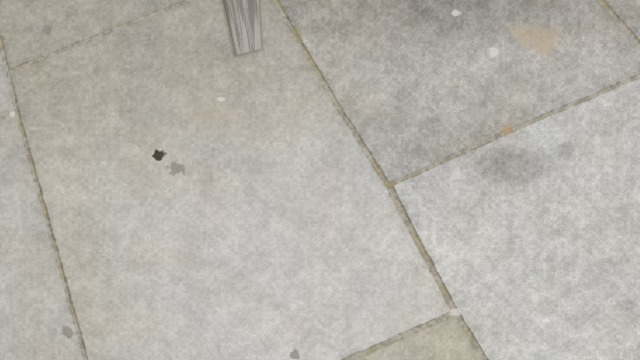
Write a WebGL 1 fragment shader that draws this texture.

```glsl
precision highp float;
// Weathered stone paving with worn joints, stains, pale flecks and the foot of a wooden post.
uniform vec2 u_resolution;

float hash(vec2 p) {
  return fract(sin(dot(p, vec2(127.1, 311.7))) * 43758.5453);
}

float noise(vec2 p) {
  vec2 i = floor(p), f = fract(p);
  f = f * f * (3.0 - 2.0 * f);
  return mix(mix(hash(i), hash(i + vec2(1.0, 0.0)), f.x),
             mix(hash(i + vec2(0.0, 1.0)), hash(i + 1.0), f.x), f.y);
}

float fbm(vec2 p) {
  float sum = 0.0, amp = 0.5;
  for (int i = 0; i < 5; i++) {
    sum += amp * noise(p);
    p = mat2(1.6, 1.2, -1.2, 1.6) * p + 7.3;
    amp *= 0.5;
  }
  return sum;
}

float segment(vec2 p, vec2 a, vec2 b) {
  vec2 d = b - a;
  return length(p - a - d * clamp(dot(p - a, d) / dot(d, d), 0.0, 1.0));
}

// Soft elliptical falloff, one at the centre.
float glow(vec2 p, vec2 c, vec2 r) {
  vec2 q = (p - c) / r;
  return exp(-dot(q, q));
}

// Slightly uneven spot.
float spot(vec2 p, vec2 c, vec2 r) {
  float d = length((p - c) / r) + 0.8 * (noise(p * 24.0) - 0.5);
  return 1.0 - smoothstep(0.6, 1.15, d);
}

// Distance to the nearest joint, less its half width.
float joints(vec2 p) {
  float d = segment(p, vec2(3.26, -0.1), vec2(3.62, 0.55)) - 0.036;
  d = min(d, segment(p, vec2(3.62, 0.55), vec2(4.16, 1.44)) - 0.036);
  d = min(d, segment(p, vec2(4.16, 1.44), vec2(4.66, 2.22)) - 0.04);
  d = min(d, segment(p, vec2(4.66, 2.22), vec2(5.45, 3.72)) - 0.044);
  d = min(d, segment(p, vec2(5.45, 3.72), vec2(5.87, 4.4)) - 0.04);
  d = min(d, segment(p, vec2(4.68, 2.22), vec2(6.1, 1.58)) - 0.026);
  d = min(d, segment(p, vec2(6.1, 1.58), vec2(7.75, 0.88)) - 0.026);
  d = min(d, segment(p, vec2(4.1, 4.35), vec2(5.45, 3.76)) - 0.036);
  d = min(d, segment(p, vec2(0.0, 0.45), vec2(0.24, 1.45)) - 0.03);
  d = min(d, segment(p, vec2(0.24, 1.45), vec2(1.06, 4.4)) - 0.03);
  d = min(d, segment(p, vec2(0.12, 0.85), vec2(2.32, -0.02)) - 0.02);
  d = min(d, segment(p, vec2(7.17, -0.05), vec2(7.66, 0.5)) - 0.034);
  return min(d, segment(p, vec2(-0.1, 1.45), vec2(0.2, 1.35)) - 0.016);
}

void main() {
  // Height spans 4.32 units, y runs downwards.
  vec2 p = vec2(gl_FragCoord.x, u_resolution.y - gl_FragCoord.y) * 4.32 / u_resolution.y;
  float px = 4.32 / u_resolution.y;
  float cloud = fbm(p * 1.7), mottle = fbm(p * 6.0 + 20.0), grain = fbm(p * 24.0);

  // Slabs
  float right = smoothstep(-0.03, 0.03, p.x - 3.31 - 0.58 * p.y);
  float low = smoothstep(-0.03, 0.03, p.y - 2.22 + 0.44 * (p.x - 4.68));
  float corner = smoothstep(-0.03, 0.03, p.y - 3.76 + 0.437 * (p.x - 5.45)) * (1.0 - right);
  float left = smoothstep(-0.03, 0.03, 0.24 + 0.278 * (p.y - 1.45) - p.x);
  vec3 stone = mix(vec3(0.66, 0.643, 0.602), vec3(0.762, 0.753, 0.735),
                   smoothstep(0.2, 2.9, p.y + 0.25 * (p.x - 2.5)));
  stone = mix(stone, vec3(0.705, 0.687, 0.635), 0.75 * glow(p, vec2(0.9, 3.5), vec2(0.7, 1.5)));
  stone = mix(stone, vec3(0.71, 0.70, 0.675), 0.8 * left);
  vec3 upper = mix(vec3(0.64, 0.627, 0.60), vec3(0.705, 0.694, 0.668), smoothstep(0.0, 1.0, p.y));
  stone = mix(stone, mix(upper, vec3(0.757, 0.752, 0.737), low), right);
  stone = mix(stone, vec3(0.70, 0.685, 0.63), corner * step(3.9, p.x));

  // Weathering
  float rough = mix(0.85, 1.15, right);
  stone += rough * (0.07 * (cloud - 0.48) + 0.11 * (mottle - 0.48) + 0.14 * (grain - 0.48));
  stone += 0.045 * rough * (noise(p * 62.0) - 0.5);
  stone += vec3(0.01, 0.0, -0.02) * (noise(p * 2.3 + 31.0) - 0.4);
  vec2 bend = p + 0.15 * vec2(mottle, cloud);
  float scratch = 1.0 - smoothstep(0.0, 0.05, abs(noise(bend * vec2(9.0, 13.0)) - 0.5));
  scratch += 1.0 - smoothstep(0.0, 0.07, abs(noise(bend * vec2(17.0, 12.0) + 5.0) - 0.5));
  stone += 0.08 * rough * scratch * (noise(p * 8.0 + 4.0) - 0.45);
  float damp = glow(p, vec2(6.15, 1.98), vec2(0.5, 0.26)) + 0.6 * glow(p, vec2(6.8, 1.78), vec2(0.13));
  stone -= 0.11 * low * right * smoothstep(0.15, 0.75, damp + 0.8 * (mottle - 0.5));
  stone -= 0.06 * right * (1.0 - low) * glow(p, vec2(5.3, 0.0), vec2(1.3, 0.4));
  stone -= 0.045 * right * (1.0 - low) * glow(p, vec2(4.9, 1.65), vec2(0.45, 0.4));
  stone -= 0.04 * glow(p, vec2(3.0, 0.65), vec2(0.4, 0.2));
  float rust = glow(p, vec2(6.4, 0.42), vec2(0.36, 0.16)) + 0.7 * glow(p, vec2(6.55, 0.6), vec2(0.12));
  stone = mix(stone, vec3(0.73, 0.66, 0.55), 0.6 * smoothstep(0.3, 1.0, rust + 1.1 * (mottle - 0.5)));
  stone = mix(stone, vec3(0.71, 0.65, 0.57), 0.35 * glow(p, vec2(2.55, 1.38), vec2(0.42, 0.17)));

  // Joints: pale mortar, a continuous dark lip, a trace of moss
  vec2 ragged = p + 0.014 * (vec2(noise(p * 8.0), noise(p * 8.0 + 9.0)) - 0.5);
  float seam = joints(ragged) + 0.01 * (grain - 0.5);
  float lip = joints(ragged + vec2(0.02, -0.012));
  stone -= 0.03 * exp(-max(seam, 0.0) * 18.0);
  vec3 grout = mix(vec3(0.57, 0.545, 0.495), vec3(0.69, 0.67, 0.615), smoothstep(0.2, 0.7, grain));
  grout = mix(grout, vec3(0.62, 0.59, 0.46), 0.5 * smoothstep(0.5, 0.8, noise(p * 4.0 + 2.0)));
  grout -= 0.12 * smoothstep(-0.014, 0.008, lip) * (0.6 + 0.4 * noise(p * 5.0));
  vec3 col = mix(stone, grout, 0.95 * (1.0 - smoothstep(-px, px, seam)));
  float moss = spot(p, vec2(3.57, 0.42), vec2(0.06, 0.12)) + spot(p, vec2(4.66, 2.21), vec2(0.07, 0.06));
  col = mix(col, vec3(0.58, 0.55, 0.38), 0.5 * moss);

  // Hole, dark marks and pale flecks
  col = mix(col, vec3(0.25, 0.24, 0.19), 0.9 * spot(p, vec2(1.92, 1.86), vec2(0.085, 0.065)));
  float marks = spot(p, vec2(2.12, 2.02), vec2(0.1, 0.08)) + spot(p, vec2(0.55, 0.36), vec2(0.075, 0.06));
  marks += spot(p, vec2(0.82, 3.99), vec2(0.07, 0.09)) + spot(p, vec2(3.53, 4.26), vec2(0.07, 0.06));
  col = mix(col, vec3(0.53, 0.51, 0.475), 0.65 * marks);
  float flecks = spot(p, vec2(5.93, 0.63), vec2(0.075, 0.06)) + spot(p, vec2(5.47, 0.15), vec2(0.06, 0.045));
  flecks += spot(p, vec2(6.43, 3.58), vec2(0.055, 0.07)) + spot(p, vec2(5.46, 3.75), vec2(0.09, 0.055));
  flecks += spot(p, vec2(2.65, 1.19), vec2(0.05, 0.025)) + spot(p, vec2(0.15, 1.37), vec2(0.04));
  col = mix(col, vec3(0.85, 0.84, 0.81), 0.75 * min(flecks, 1.0));
  col = mix(col, vec3(0.72, 0.59, 0.43), 0.7 * spot(p, vec2(6.08, 1.55), vec2(0.06, 0.05)));

  // Wooden post with grain along its length
  float l = p.x - 2.67 - 0.23 * p.y, r = 3.10 + 0.06 * p.y - p.x;
  float post = min(min(l, r), 0.66 - 0.25 * (p.x - 2.83) - p.y);
  col = mix(col, vec3(0.47, 0.44, 0.38), 0.5 * smoothstep(-0.05, 0.0, post));
  float fibre = fbm(vec2(l / (l + r) * 12.0, p.y * 2.0));
  vec3 wood = mix(vec3(0.52, 0.495, 0.47), vec3(0.69, 0.67, 0.645), smoothstep(0.25, 0.65, fibre));
  wood -= 0.08 * (1.0 - smoothstep(0.0, 0.07, l));
  gl_FragColor = vec4(clamp(mix(col, wood, smoothstep(-px, px, post)), 0.0, 1.0), 1.0);
}
```
